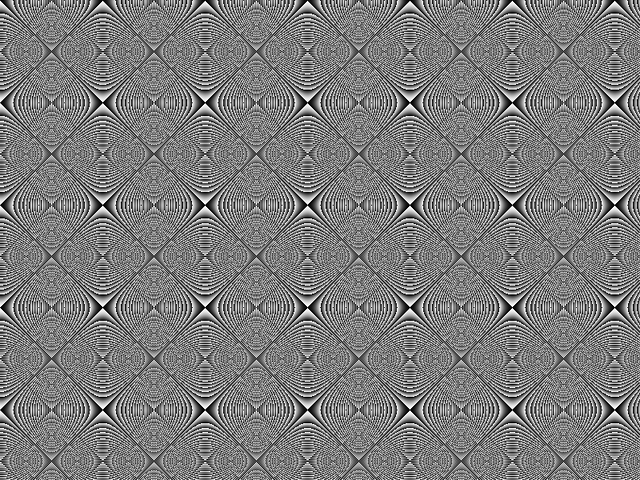
Reproduce this pattern procedurally as a WebGL 2 fragment shader.

```glsl
#version 300 es
precision highp float;
precision highp int;
// Lattice of hyperbolic moire diamonds: a grey sawtooth of x*x - y*y, sampled
// on a fine grid where the chirp aliases into repeated saddles, 6.25 across.
// A windowed sinc filter then brings the grid to the size of the canvas.

#define SAMPLES_ACROSS 800.0   // grid samples over the canvas width
#define GREY_LEVELS 256        // sawtooth length; saddles recur every half of it
#define FILTER_WIDTH 0.95      // filter scale in pixels, lower is crisper
#define FILTER_LOBES 3.0       // sinc lobes kept on each side
#define MAX_REACH 24           // limit of the filter reach, in samples
#define DARK vec3(0.0)
#define LIGHT vec3(1.0)

const float PI = 3.14159;

uniform vec2 u_resolution;
out vec4 fragColor;

// Sawtooth of the saddle x*x - y*y, from 0 to 1, in exact integer arithmetic.
float saddleSawtooth(ivec2 cell) {
    int saddle = cell.x * cell.x - cell.y * cell.y;
    int level = ((saddle % GREY_LEVELS) + GREY_LEVELS) % GREY_LEVELS;
    return float(level) / float(GREY_LEVELS - 1);
}

float sinc(float x) {
    float angle = PI * x;
    return abs(angle) < 0.001 ? 1.0 : sin(angle) / angle;
}

// Sinc with a sinc window: smooths the edges yet keeps fine lines crisp.
float lanczos(float x) {
    return abs(x) < FILTER_LOBES ? sinc(x) * sinc(x / FILTER_LOBES) : 0.0;
}

void main() {
    // Position in grid samples, counted from the top left corner.
    float samplesPerPixel = SAMPLES_ACROSS / u_resolution.x;
    vec2 point = vec2(gl_FragCoord.x, u_resolution.y - gl_FragCoord.y) * samplesPerPixel;
    ivec2 nearest = ivec2(floor(point));

    float scale = max(samplesPerPixel * FILTER_WIDTH, 1.0);
    int reach = min(int(ceil(scale * FILTER_LOBES)), MAX_REACH);

    // Weighted mean of the samples around the pixel.
    float shade = 0.0;
    float total = 0.0;
    for (int j = -reach; j <= reach; j++) {
        float rowWeight = lanczos((float(nearest.y + j) + 0.5 - point.y) / scale);
        if (rowWeight == 0.0) continue;
        for (int i = -reach; i <= reach; i++) {
            float weight = rowWeight * lanczos((float(nearest.x + i) + 0.5 - point.x) / scale);
            shade += weight * saddleSawtooth(nearest + ivec2(i, j));
            total += weight;
        }
    }
    shade = clamp(shade / total, 0.0, 1.0);

    fragColor = vec4(mix(DARK, LIGHT, shade), 1.0);
}
```
